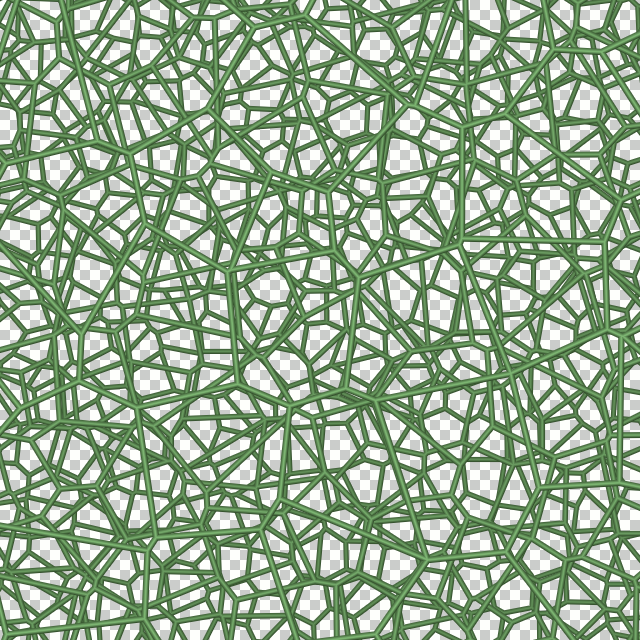
Give the GLSL for this pattern, as a WebGL 1 fragment shader.

```glsl
precision highp float;
// Stacked nets of shaded green Voronoi strands over a grey and white checkerboard.

uniform vec2 u_resolution;

#define CHECK_PAIRS 32.0     // checker periods across the canvas
#define FINE_CELLS 18.0      // cells across the finest net
#define NET_RATIO 0.65       // cell count of each net relative to the finer one
#define FINE_RADIUS 0.0040   // strand half width, finest net
#define COARSE_RADIUS 0.0050 // strand half width, coarsest net
#define FINE_GAIN 0.68       // highlight strength, finest net
#define COARSE_GAIN 1.10     // highlight strength, coarsest net
#define LIGHT_DIR vec2(-0.5, 0.8)
#define LIGHT_TILT 0.22      // how much the light favours one side of a strand

const int NETS = 4;
const vec3 WHITE = vec3(0.995, 1.0, 0.99);
const vec3 GREY = vec3(0.795, 0.803, 0.795);
const vec3 DARK_GREEN = vec3(0.20, 0.31, 0.17);
const vec3 LIGHT_GREEN = vec3(0.46, 0.67, 0.42);

vec2 hash2(vec2 p) {
  vec3 q = fract(vec3(p.xyx) * vec3(0.1031, 0.1030, 0.0973));
  q += dot(q, q.yzx + 33.33);
  return fract((q.xx + q.yz) * q.zy);
}

// Distance to the nearest Voronoi edge in x, direction towards it in yz.
vec3 voronoiEdge(vec2 p, float seed) {
  vec2 cell = floor(p), local = p - cell;
  vec2 nearest = vec2(0.0);
  float best = 100.0;
  for (int y = -2; y <= 2; y++) {
    for (int x = -2; x <= 2; x++) {
      vec2 offset = vec2(float(x), float(y));
      vec2 site = offset + hash2(cell + offset + seed) - local;
      float d = dot(site, site);
      if (d < best) {
        best = d;
        nearest = site;
      }
    }
  }
  vec3 edge = vec3(100.0, 0.0, 0.0);
  for (int y = -2; y <= 2; y++) {
    for (int x = -2; x <= 2; x++) {
      vec2 offset = vec2(float(x), float(y));
      vec2 site = offset + hash2(cell + offset + seed) - local;
      vec2 gap = site - nearest;
      if (dot(gap, gap) > 0.00001) {
        vec2 across = normalize(gap);
        float d = dot(0.5 * (site + nearest), across);
        if (d < edge.x) edge = vec3(d, across);
      }
    }
  }
  return edge;
}

vec3 checkerboard(vec2 p, float pixel) {
  vec2 wave = abs(fract(p * CHECK_PAIRS + 0.25) - 0.5) - 0.25;
  vec2 side = clamp(2.0 * wave / (CHECK_PAIRS * pixel), -1.0, 1.0);
  return mix(WHITE, GREY, 0.5 + 0.5 * side.x * side.y);
}

void main() {
  float pixel = 1.0 / min(u_resolution.x, u_resolution.y);
  vec2 p = gl_FragCoord.xy * pixel;
  vec3 color = checkerboard(p, pixel);

  // Paint the nets from fine and dim to coarse and bright.
  float cells = FINE_CELLS;
  for (int i = 0; i < NETS; i++) {
    float level = float(i) / float(NETS - 1);
    float seed = 37.0 * float(i) + 11.0;
    float radius = mix(FINE_RADIUS, COARSE_RADIUS, level);
    vec3 edge = voronoiEdge(p * cells + 0.37 * seed, seed);
    float dist = edge.x / cells;

    // Rounded strand: bright core, dark rim, lit from the upper left.
    float rim = min(dist / radius, 1.0);
    float lit = 1.1 - 1.1 * rim - LIGHT_TILT * rim * dot(edge.yz, LIGHT_DIR);
    lit = clamp(lit, 0.0, 1.0) * mix(FINE_GAIN, COARSE_GAIN, level);
    vec3 strand = mix(DARK_GREEN, LIGHT_GREEN, lit);

    float cover = clamp((radius - dist) / pixel + 0.5, 0.0, 1.0);
    color = mix(color, strand, cover);
    cells *= NET_RATIO;
  }
  gl_FragColor = vec4(color, 1.0);
}
```
